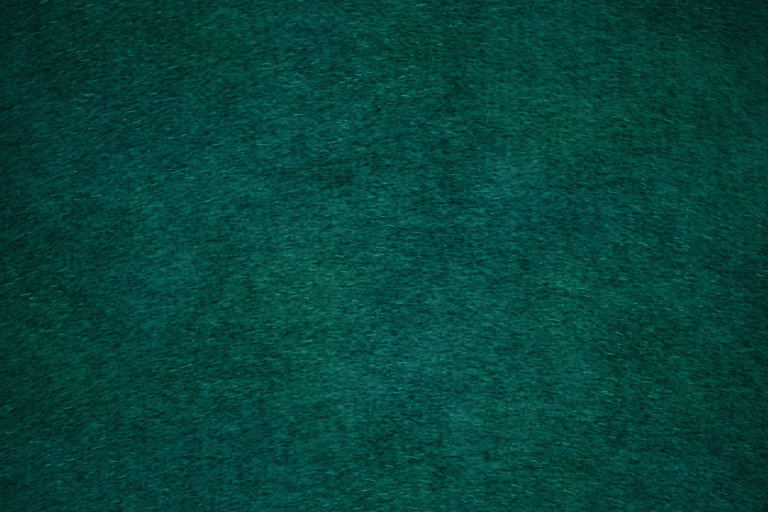
A Shadertoy shader for this texture:

```glsl
#define GLOW_CENTER vec2(0.52, 0.42)
#define BASE_LEVEL 0.318
#define VIGNETTE 0.55
#define FIBRE_BEND 0.20
#define FIBRE_CONTRAST 0.44
#define GRAIN_CONTRAST 0.46
#define MOTTLE_CONTRAST 0.20
#define FLECK_LAYERS 5
#define FLECK_CELL vec2(0.035, 0.016)
#define FLECK_WIDTH 0.0011
#define FLECK_COLOR vec3(0.30, 0.50, 0.42)

float hash(vec2 p) {
    return fract(sin(dot(p, vec2(127.1, 311.7))) * 43758.5453);
}

// Smooth value noise centred on zero
float noise(vec2 p) {
    vec2 i = floor(p), f = fract(p);
    f = f * f * (3.0 - 2.0 * f);
    float low = mix(hash(i), hash(i + vec2(1, 0)), f.x);
    float high = mix(hash(i + vec2(0, 1)), hash(i + vec2(1, 1)), f.x);
    return mix(low, high, f.y) - 0.5;
}

vec2 rotate(vec2 p, float angle) {
    float c = cos(angle), s = sin(angle);
    return vec2(c * p.x - s * p.y, s * p.x + c * p.y);
}

// Short fibres crossing each other at shallow angles
float fibres(vec2 p) {
    float sum = 0.0;
    for (int k = 0; k < 3; k++) {
        float layer = float(k);
        vec2 q = rotate(p, (layer - 1.0) * 0.13) + layer * 7.3;
        sum += noise(q * vec2(55.0 + 25.0 * layer, 270.0));
    }
    return sum * 0.58;
}

// Sparse bright strands, one per jittered cell
float flecks(vec2 p, float pixel) {
    float sum = 0.0;
    for (int k = 0; k < FLECK_LAYERS; k++) {
        vec2 g = p / FLECK_CELL + float(k) * vec2(17.37, 31.61);
        vec2 id = floor(g) + float(k) * 53.0;
        vec2 jitter = vec2(hash(id + 0.3), hash(id + 1.7)) - 0.5;
        vec2 q = (fract(g) - 0.5 - jitter * vec2(0.3, 0.5)) * FLECK_CELL;
        q = rotate(q, (hash(id + 2.9) - 0.5) * 0.5);
        float reach = mix(0.0008, 0.010, pow(hash(id + 4.1), 2.0));
        float d = length(vec2(max(abs(q.x) - reach, 0.0), q.y));
        float strength = pow(hash(id + 5.3), 5.0);
        sum += strength * (1.0 - smoothstep(0.0, FLECK_WIDTH + pixel, d));
    }
    return sum;
}

void mainImage(out vec4 fragColor, in vec2 fragCoord) {
    float pixel = 0.5 / iResolution.y;
    vec2 uv = fragCoord / iResolution.xy;
    vec2 p = (uv - GLOW_CENTER) * vec2(iResolution.x / iResolution.y, 1.0);
    vec2 bent = p + vec2(0.0, FIBRE_BEND * p.x * p.x);

    // Light falling off towards the corners
    float light = BASE_LEVEL * (1.0 - VIGNETTE * dot(p, p));

    // Felt surface: cloudy patches, fibres and fine grain
    float mottle = noise(p * 9.0 + 3.0) + noise(p * 27.0 + 11.0);
    float surface = 1.0 + MOTTLE_CONTRAST * mottle
                  + FIBRE_CONTRAST * fibres(bent)
                  + GRAIN_CONTRAST * noise(bent * vec2(210.0, 310.0) + 5.0);
    float green = light * surface;

    // Teal ramp with slight drift between green and blue
    float tint = 0.89 + 0.10 * noise(p * 6.0 + 20.0) + 0.08 * noise(p * 90.0);
    float red = 0.07 * green + 0.55 * max(green - 0.33, 0.0);
    vec3 color = vec3(red, green, green * tint);

    // Pale strands catch the light, more in some patches
    float patchiness = 0.75 + 0.9 * noise(p * 7.0 + 40.0);
    color += FLECK_COLOR * flecks(bent, pixel) * patchiness * light * 1.6;

    fragColor = vec4(clamp(color, 0.0, 1.0), 1.0);
}
```
